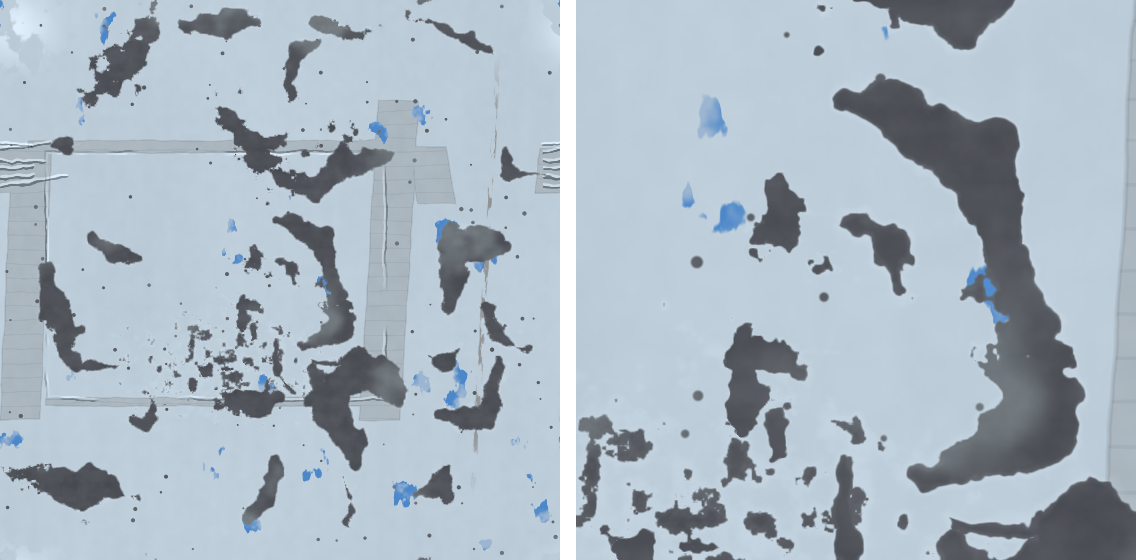
Left, the full canvas; right, a detail of the centre.
Give the GLSL for this texture, as a Shadertoy shader.

```glsl
// Pale painted metal with peeled dark patches, a tape frame, blue smears and a long scratch.
#define PAINT vec3(0.74, 0.80, 0.85)
#define TAPE vec3(0.67, 0.715, 0.75)
#define DARK vec3(0.31, 0.32, 0.345)
#define WORN vec3(0.44, 0.47, 0.49)
#define PALE_BLUE vec3(0.61, 0.71, 0.82)
#define BLUE vec3(0.30, 0.53, 0.79)
#define PATCHES 30
#define PATCH_SIZE 1.0
#define SMEARS 26
#define SPECK_CELLS 36.0

vec2 hash2(vec2 p) {
    vec3 q = fract(p.xyx * vec3(0.1031, 0.1030, 0.0973));
    q += dot(q, q.yzx + 33.33);
    return fract((q.xx + q.yz) * q.zy);
}

// Value noise that wraps after freq cells
float noise(vec2 uv, vec2 freq) {
    vec2 p = uv * freq, i = floor(p), f = p - i;
    vec2 a = mod(i, freq), b = mod(i + 1.0, freq), seed = freq * 3.0;
    f = f * f * (3.0 - 2.0 * f);
    float low = mix(hash2(a + seed).x, hash2(vec2(b.x, a.y) + seed).x, f.x);
    float high = mix(hash2(vec2(a.x, b.y) + seed).x, hash2(b + seed).x, f.x);
    return mix(low, high, f.y);
}

float fbm(vec2 uv, vec2 freq) {
    float sum = 0.0, amp = 0.5;
    for (int i = 0; i < 4; i++) {
        sum += amp * noise(uv, freq);
        freq *= 2.0;
        amp *= 0.5;
    }
    return sum / 0.9375;
}

vec2 wrap(vec2 p) { return fract(p + 0.5) - 0.5; }

vec2 polar(float angle) { return vec2(cos(angle), sin(angle)); }

float band(float d, float width) { return 1.0 - smoothstep(0.4 * width, width, abs(d)); }

// Capsule from the origin to tip, thinner at the tip
float taper(vec2 p, vec2 tip, float r) {
    float h = clamp(dot(p, tip) / dot(tip, tip), 0.0, 1.0);
    return length(p - tip * h) - r * mix(1.0, 0.4, h);
}

float box(vec2 p, vec2 centre, vec2 halfSize, float shear) {
    p = wrap(p - centre);
    p.x -= shear * p.y;
    vec2 q = abs(p) - halfSize;
    return max(q.x, q.y);
}

// Bent two-armed patches, denser near the lower middle
float peeled(vec2 uv) {
    vec2 p = uv + 0.045 * (vec2(fbm(uv, vec2(9.0)), fbm(uv, vec2(11.0))) - 0.5);
    float d = 1.0;
    for (int i = 0; i < PATCHES; i++) {
        float k = float(i);
        vec2 h = hash2(vec2(k, 5.0)), g = hash2(vec2(k, 23.0));
        vec2 s = 2.0 * fract(0.5 + k * vec2(0.7549, 0.5698)) - 1.0;
        vec2 q = wrap(p - vec2(0.58, 0.36) - 0.5 * s * sqrt(abs(s)));
        float size = PATCH_SIZE * mix(0.35, 1.25, h.x), angle = 6.2832 * h.y;
        float r = size * mix(0.022, 0.036, g.x);
        d = min(d, taper(q, size * 0.09 * polar(angle), r));
        d = min(d, taper(q, size * 0.07 * polar(angle + 1.6 + 2.0 * g.y), r));
    }
    float flaky = smoothstep(0.48, 0.62, fbm(uv, vec2(5.0)));
    d += 0.03 * (fbm(uv, vec2(18.0)) - 0.5);
    d += mix(0.02, 0.13, flaky) * (fbm(uv, vec2(44.0)) - 0.5);
    // Peppered area
    vec2 e = wrap(uv - vec2(0.39, 0.35)) * vec2(1.0, 1.7);
    return min(d, 0.02 * (0.57 + 8.0 * dot(e, e) - fbm(uv, vec2(70.0))));
}

float specks(vec2 uv) {
    vec2 p = uv * SPECK_CELLS, cell = mod(floor(p), SPECK_CELLS);
    vec2 h = hash2(cell + 61.0), g = hash2(cell + 137.0);
    float d = (length(fract(p) - 0.25 - 0.5 * h) - mix(0.05, 0.14, g.y)) / SPECK_CELLS;
    return step(g.x, 0.1) * (1.0 - smoothstep(-0.001, 0.001, d));
}

void mainImage(out vec4 fragColor, in vec2 fragCoord) {
    vec2 uv = fragCoord / iResolution.xy;
    float fine = fbm(uv, vec2(60.0)), rough = fbm(uv, vec2(24.0));

    // Paint with soft clouds and faint streaks
    vec3 col = PAINT + 0.03 * (fbm(uv, vec2(4.0)) - 0.5) + 0.02 * (fine - 0.5);
    col += 0.015 * (fbm(uv, vec2(50.0, 4.0)) - 0.5);
    vec2 corner = wrap(uv - vec2(0.03, 0.95));
    col += 0.14 * exp(-300.0 * dot(corner, corner)) * smoothstep(0.48, 0.56, rough);

    // Tape strips with folds
    float tape = box(uv, vec2(0.046, 0.49), vec2(0.036, 0.24), 0.04);
    tape = min(tape, box(uv, vec2(0.695, 0.535), vec2(0.036, 0.285), 0.06));
    tape = min(tape, box(uv, vec2(0.38, 0.738), vec2(0.33, 0.011), 0.0));
    tape = min(tape, box(uv, vec2(0.38, 0.282), vec2(0.30, 0.007), 0.0));
    tape = min(tape, box(uv, vec2(0.772, 0.688), vec2(0.033, 0.051), -0.15));
    tape = min(tape, box(uv, vec2(0.015, 0.695), vec2(0.055, 0.04), 0.1));
    tape += 0.006 * (rough - 0.5);
    float fold = band(fract(uv.y * 40.0 + 0.8 * fbm(uv, vec2(6.0))) - 0.5, 0.06);
    vec3 strip = TAPE + 0.03 * (fine - 0.5) - 0.03 * fold;
    col = mix(col, strip, 1.0 - smoothstep(-0.001, 0.001, tape));
    col -= 0.05 * band(tape, 0.002);

    // Frame seam and crumpled creases
    float seam = box(uv, vec2(0.385, 0.508), vec2(0.30, 0.218), 0.0) + 0.01 * (rough - 0.5);
    float worn = smoothstep(0.35, 0.6, fbm(uv, vec2(14.0)));
    col += worn * (0.10 * band(seam, 0.0025) - 0.20 * band(seam - 0.004, 0.002));
    for (int i = 0; i < 6; i++) {
        vec2 h = hash2(vec2(float(i), 83.0));
        vec2 q = wrap(uv - vec2(-0.03, 0.67 + 0.015 * float(i))) + 0.02 * (rough - 0.5);
        vec2 tip = vec2(0.08 + 0.1 * h.x, 0.05 * (h.y - 0.4));
        col += 0.14 * band(taper(q, tip, 0.0), 0.003);
        col -= 0.25 * band(taper(q + vec2(0.0, 0.004), tip, 0.0), 0.0025);
    }

    // Dry blue smears
    float smear = 1.0;
    for (int i = 0; i < SMEARS; i++) {
        vec2 h = hash2(vec2(float(i), 41.0)), g = hash2(vec2(float(i), 59.0));
        vec2 tip = vec2(0.035, 0.06) * (g - 0.5) + 0.002;
        smear = min(smear, taper(wrap(uv - h), tip, mix(0.004, 0.014, fract(7.0 * g.x))));
    }
    smear += 0.06 * (fbm(uv, vec2(70.0, 40.0)) - 0.5);
    vec3 blue = mix(PALE_BLUE, BLUE, smoothstep(0.36, 0.58, fbm(uv, vec2(30.0))));
    col = mix(col, blue, 1.0 - smoothstep(-0.003, 0.002, smear));

    // Long gritty scratch
    float across = uv.x - 0.845 - 0.06 * (uv.y - 0.15) + 0.006 * (rough - 0.5);
    float ends = smoothstep(0.1, 0.25, uv.y) * (1.0 - smoothstep(0.75, 0.92, uv.y));
    float grit = smoothstep(0.42, 0.6, fbm(uv, vec2(160.0, 50.0)));
    col = mix(col, vec3(0.53, 0.52, 0.51), 0.8 * ends * grit * band(across, 0.006));

    // Peeled patches with pale rims and worn edges
    float d = peeled(uv), soft = fwidth(d) + 0.0001;
    float bare = max(1.0 - smoothstep(-soft, soft, d), specks(uv));
    col += 0.025 * (1.0 - smoothstep(0.0, 0.006, d));
    float age = smoothstep(0.52, 0.72, fbm(uv, vec2(7.0))) + exp(-30.0 * abs(wrap(uv).y));
    age = clamp(age + 0.35 * smoothstep(-0.004, 0.0, d), 0.0, 1.0);
    vec3 metal = mix(DARK, WORN, age) + 0.07 * (fine - 0.5);
    metal += 0.05 * (fbm(uv, vec2(12.0, 60.0)) - 0.5);
    fragColor = vec4(mix(col, metal, bare), 1.0);
}
```
